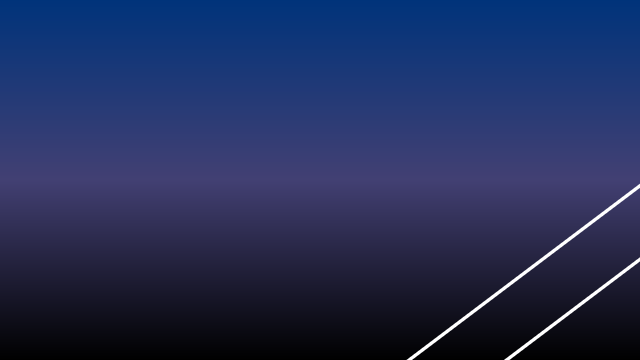
A WebGL 1 fragment shader for this background:

```glsl
precision highp float;
// Dusk backdrop: a vertical gradient from blue through muted violet to black,
// crossed at the lower right by two parallel white diagonal stripes.
// The stripes are distances to lines, repeated by a loop along the bottom edge.

uniform vec2 u_resolution;

#define SKY_TOP vec3(0.0, 0.2, 0.48)
#define HORIZON vec3(0.26, 0.25, 0.45)
#define GROUND vec3(0.0)
#define STRIPE_COLOR vec3(1.0)
#define HORIZON_Y 0.5
#define STRIPE_COUNT 2
#define STRIPE_START 1.1366
#define STRIPE_GAP 0.2708
#define STRIPE_SLOPE 0.755
#define STRIPE_WIDTH 0.0093

// Two linear ramps that meet at the horizon
vec3 duskGradient(float y) {
    vec3 lower = mix(GROUND, HORIZON, clamp(y / HORIZON_Y, 0.0, 1.0));
    float rise = clamp((y - HORIZON_Y) / (1.0 - HORIZON_Y), 0.0, 1.0);
    return mix(lower, SKY_TOP, rise);
}

// Distance to a sloped line that meets the bottom edge at startX
float lineDistance(vec2 p, float startX) {
    vec2 normal = normalize(vec2(-STRIPE_SLOPE, 1.0));
    return abs(dot(p - vec2(startX, 0.0), normal));
}

void main() {
    // Canvas units: height 1, width 16/9
    vec2 uv = gl_FragCoord.xy / u_resolution;
    vec2 p = uv * vec2(16.0 / 9.0, 1.0);
    float pixel = 1.0 / u_resolution.y;

    vec3 color = duskGradient(uv.y);

    // Parallel stripes with edges softened over one pixel
    for (int i = 0; i < STRIPE_COUNT; i++) {
        float d = lineDistance(p, STRIPE_START + float(i) * STRIPE_GAP);
        float edge = d - 0.5 * STRIPE_WIDTH;
        float coverage = clamp(0.5 - edge / pixel, 0.0, 1.0);
        color = mix(color, STRIPE_COLOR, coverage);
    }

    gl_FragColor = vec4(color, 1.0);
}
```
